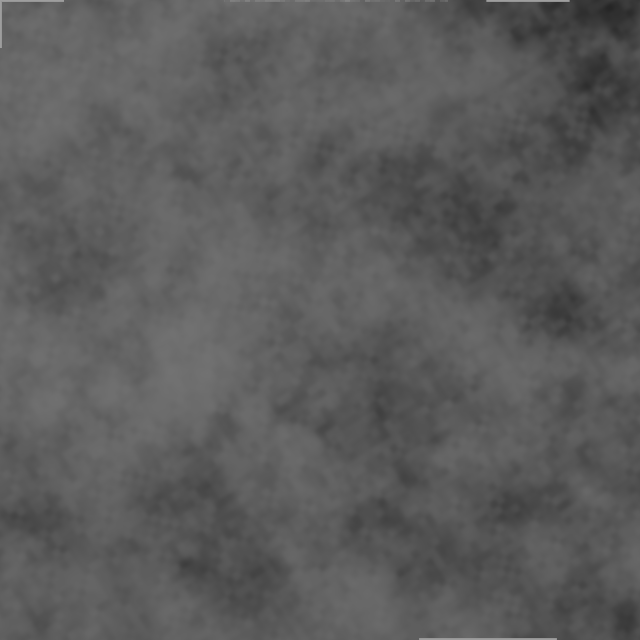
Give the GLSL for this texture, as a Shadertoy shader.

```glsl
// Soft gray cloud texture: rotated octaves of value noise with fine grain,
// darkened by a broad shadow at the upper right and slightly along the foot,
// with a few thin pale scan strips on the border.

#define BASE_GRAY 0.379
#define SHADOW_DEPTH 0.085
#define FOOT_DEPTH 0.018
#define CLOUD_CONTRAST 0.1
#define CLOUD_SCALE 4.5
#define OCTAVES 5
#define OCTAVE_GAIN 0.81
#define DARK_SKEW 0.3
#define STRIP_GRAY 0.62
#define STRIP_WIDTH 0.0028

float hash(vec2 cell) {
    return fract(sin(dot(cell, vec2(127.1, 311.7))) * 43758.5453);
}

// Value noise, centred on zero
float valueNoise(vec2 p) {
    vec2 cell = floor(p);
    vec2 f = fract(p);
    vec2 w = f * f * f * (f * (f * 6.0 - 15.0) + 10.0);
    float low = mix(hash(cell), hash(cell + vec2(1, 0)), w.x);
    float high = mix(hash(cell + vec2(0, 1)), hash(cell + vec2(1, 1)), w.x);
    return mix(low, high, w.y) - 0.5;
}

// Sum of octaves, each turned to hide the lattice
float clouds(vec2 p) {
    mat2 turn = mat2(0.8, 0.6, -0.6, 0.8);
    float sum = 0.0;
    float amplitude = 1.0;
    for (int i = 0; i < OCTAVES; i++) {
        sum += amplitude * valueNoise(p);
        p = turn * p * 2.07 + vec2(17.3, 9.1);
        amplitude *= OCTAVE_GAIN;
    }
    return sum;
}

// Soft mask for a run between two ends
float span(float x, float start, float end, float blur) {
    return smoothstep(start - blur, start + blur, x)
         - smoothstep(end - blur, end + blur, x);
}

// Thin strips lying on the border
float borderStrips(vec2 uv, float blur) {
    vec2 nearLow = 1.0 - smoothstep(STRIP_WIDTH - blur, STRIP_WIDTH + blur, uv);
    vec2 nearHigh = smoothstep(1.0 - STRIP_WIDTH - blur, 1.0 - STRIP_WIDTH + blur, uv);
    float dashes = span(uv.x, 0.35, 0.7, blur) * 0.5 * hash(vec2(floor(uv.x * 128.0), 3.0));
    float top = span(uv.x, -0.1, 0.1, blur) + span(uv.x, 0.76, 0.89, blur) + dashes;
    float bottom = span(uv.x, 0.655, 0.87, blur);
    float left = span(uv.y, 0.925, 1.1, blur);
    return max(nearHigh.y * top, max(nearLow.y * bottom, nearLow.x * left));
}

void mainImage(out vec4 fragColor, in vec2 fragCoord) {
    vec2 uv = fragCoord / iResolution.xy;
    float blur = 0.5 / iResolution.y;

    // Broad light and shade
    vec2 offset = (uv - vec2(0.82, 0.74)) / vec2(0.2, 0.24);
    float shadow = exp(-0.5 * dot(offset, offset));
    float foot = smoothstep(0.4, 0.0, uv.y);

    // Cloud grain, stronger inside the shadow
    float grain = clouds(uv * CLOUD_SCALE + vec2(3.7, 8.2));
    grain -= DARK_SKEW * grain * grain;
    float contrast = CLOUD_CONTRAST * mix(0.85, 1.3, shadow);

    float gray = BASE_GRAY - SHADOW_DEPTH * shadow - FOOT_DEPTH * foot + contrast * grain;
    gray = mix(gray, STRIP_GRAY, borderStrips(uv, blur));
    fragColor = vec4(vec3(clamp(gray, 0.0, 1.0)), 1.0);
}
```
